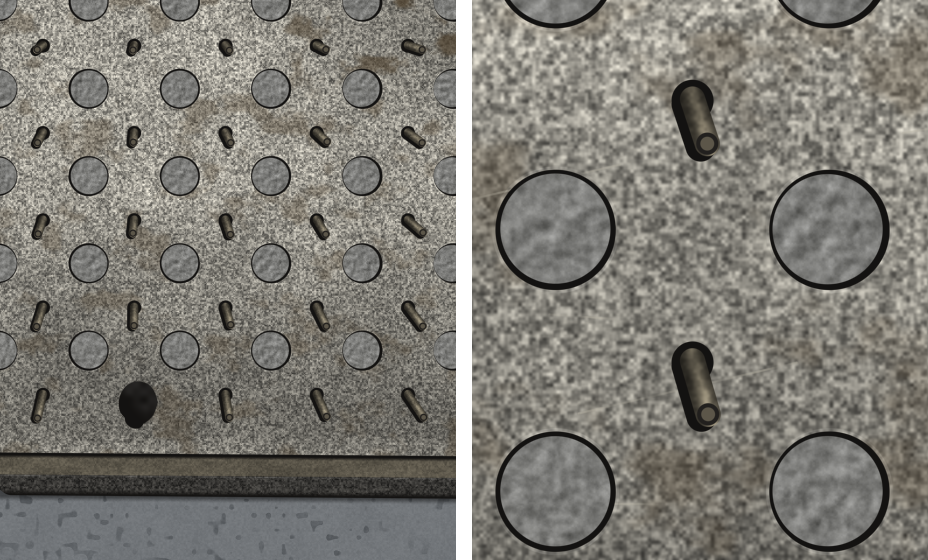
Left: the whole. Right: its middle third, enlarged.
Reproduce this pattern procedurally as a Shadertoy shader.

```glsl
// Worn steel plate with round holes, leaning pins, one empty socket and a rim over a grey floor.

const vec2  PITCH        = vec2(0.1630, 0.1558);  // hole spacing, in canvas heights
const vec2  HOLE_ORIGIN  = vec2(0.1582, 0.3740);  // lowest full hole at the left
const float HOLE_RADIUS  = 0.0358;
const float FACE_RADIUS  = 0.0328;
const float PIN_RADIUS   = 0.0075;
const vec2  EMPTY_SOCKET = vec2(1.0, 0.0);        // column and row without a pin
const float PLATE_EDGE   = 0.1920;
const float RIM_FOLD     = 0.1530;
const float RIM_BOTTOM   = 0.1160;
const float GRAIN        = 0.62;
const int   SCRATCHES    = 26;

const vec3 STEEL  = vec3(1.02, 1.00, 0.94);
const vec3 RUST   = vec3(0.30, 0.25, 0.18);
const vec3 BLACK  = vec3(0.075, 0.070, 0.065);
const vec3 FACE   = vec3(0.485, 0.485, 0.475);
const vec3 PIN    = vec3(0.50, 0.47, 0.40);
const vec3 LEDGE  = vec3(0.34, 0.32, 0.275);
const vec3 RIM    = vec3(0.215, 0.210, 0.200);
const vec3 FLOOR  = vec3(0.445, 0.460, 0.475);

float hash(vec2 p) {
    vec3 q = fract(p.xyx * 0.1031);
    q += dot(q, q.yzx + 33.33);
    return fract((q.x + q.y) * q.z);
}

float noise(vec2 p) {
    vec2 i = floor(p), f = fract(p);
    f = f * f * (3.0 - 2.0 * f);
    return mix(mix(hash(i), hash(i + vec2(1, 0)), f.x),
               mix(hash(i + vec2(0, 1)), hash(i + vec2(1, 1)), f.x), f.y);
}

float fbm(vec2 p) {
    float sum = 0.0, amp = 0.5;
    for (int i = 0; i < 4; i++) { sum += amp * noise(p); p = p * 2.03 + 17.0; amp *= 0.5; }
    return sum;
}

float fill(float d) { float w = 0.8 / iResolution.y; return smoothstep(w, -w, d); }

float capsule(vec2 p, vec2 axis, float r) {
    return length(p - axis * clamp(dot(p, axis) / dot(axis, axis), 0.0, 1.0)) - r;
}

vec3 plate(vec2 p, float grain) {
    float light = mix(0.40, 0.60, smoothstep(0.20, 0.72, p.y));
    light -= 0.13 * smoothstep(0.40, 0.85, p.x) * smoothstep(0.65, 1.0, p.y);
    light += 0.07 * smoothstep(0.23, 0.195, p.y);
    light += 0.16 * (fbm(p * 9.0) - 0.47);
    vec3 col = STEEL * light * (1.0 + GRAIN * 1.8 * grain);
    float corner = smoothstep(0.35, 0.75, p.x) * smoothstep(0.70, 1.0, p.y);
    float stain = smoothstep(0.50, 0.72, fbm(p * vec2(21.0, 26.0) + 5.0));
    col = mix(col, RUST, stain * (0.35 + 0.45 * corner));
    // Scratches gather in the lower half and along the edge.
    for (int i = 0; i < SCRATCHES; i++) {
        float k = float(i);
        vec2 a = vec2(hash(vec2(k, 1.0)) * 0.9 - 0.05, 0.21 + 0.38 * pow(hash(vec2(k, 2.0)), 1.3));
        float slope = hash(vec2(k, 3.0)) * 0.7 - 0.2;
        vec2 axis = (0.02 + 0.13 * hash(vec2(k, 4.0))) * vec2(1.0, slope * slope * sign(slope) * 2.0);
        float worn = 0.5 * noise(p * 90.0 + k);
        col = mix(col, vec3(0.72, 0.70, 0.64), fill(capsule(p - a, axis, 0.0006)) * worn);
    }
    return col;
}

vec3 drawHole(vec3 col, vec2 p, float grain) {
    vec2 id = max(round((p - HOLE_ORIGIN) / PITCH), vec2(-1.0, 0.0));
    vec2 centre = HOLE_ORIGIN + id * PITCH;
    vec2 q = p - centre;
    vec2 parallax = vec2((0.30 - centre.x) * 0.006, 0.0012 * (hash(id + 7.0) - 0.3));
    float d = length(q);
    col += 0.10 * fill(abs(d - HOLE_RADIUS - 0.001) - 0.001) * noise(p * 70.0);
    col = mix(col, BLACK, fill(d - HOLE_RADIUS));
    float relief = fbm(p * 130.0) - fbm(p * 130.0 + vec2(-0.5, 0.6));
    vec3 face = FACE + 0.30 * relief + 0.10 * grain + 0.05 * (fbm(p * 30.0) - 0.5);
    return mix(col, face, fill(length(q - parallax) - FACE_RADIUS));
}

vec3 drawPin(vec3 col, vec2 p, float grain) {
    vec2 origin = HOLE_ORIGIN - 0.5 * PITCH;
    vec2 id = max(round((p - origin) / PITCH), vec2(0.0));
    vec2 q = p - origin - id * PITCH;
    if (id == EMPTY_SOCKET) {
        q -= vec2(0.007, -0.016);
        float d = min(length(q * vec2(1.0, 0.88)) - 0.034, length(q + vec2(0.006, 0.026)) - 0.019);
        vec3 pit = BLACK + 0.09 * noise(p * 70.0) * smoothstep(-0.03, 0.02, q.y + q.x);
        return mix(col, pit, fill(d + 0.003 * (noise(p * 60.0) - 0.5)));
    }
    // Perspective lean: sideways by column, longer toward the bottom row.
    vec2 axis = vec2(-0.010 + 0.009 * id.x, -0.041 + 0.0080 * id.y);
    axis += 0.004 * (vec2(hash(id + 31.0), hash(id + 47.0)) - 0.5);
    float shadow = min(length(q - vec2(0.0, -0.001)) - 0.0125,
                       capsule(q + vec2(0.0035, 0.003), axis * 0.95, PIN_RADIUS + 0.0015));
    col = mix(col, BLACK, fill(shadow));
    vec2 dir = normalize(axis);
    float across = dot(q, vec2(-dir.y, dir.x)) / PIN_RADIUS;
    float shade = 0.45 + 0.75 * exp(-3.0 * (across - 0.15) * (across - 0.15));
    shade *= 0.65 + 0.35 * smoothstep(0.0, length(axis), dot(q, dir));
    col = mix(col, PIN * shade * (1.0 + 0.5 * grain), fill(capsule(q, axis, PIN_RADIUS)));
    float tip = length(q - axis);
    col = mix(col, BLACK * 1.8, fill(tip - PIN_RADIUS * 0.88));
    return mix(col, PIN * 0.72, fill(tip - PIN_RADIUS * 0.55));
}

void mainImage(out vec4 fragColor, in vec2 fragCoord) {
    vec2 p = fragCoord / iResolution.y;
    float grain = 0.6 * noise(p * 270.0) + 0.4 * noise(p * 480.0 + 9.0) - 0.5;
    vec3 col = drawPin(drawHole(plate(p, grain), p, grain), p, grain);

    // Step below the plate, its rounded front and the floor.
    float y = p.y + 0.008 * p.x;
    vec3 ledge = LEDGE * (1.0 + 0.45 * grain + 0.5 * (fbm(p * vec2(12.0, 40.0)) - 0.45));
    ledge = mix(BLACK, ledge, smoothstep(PLATE_EDGE - 0.003, PLATE_EDGE - 0.011, y));
    col = mix(col, ledge, fill(y - PLATE_EDGE));
    vec3 rim = RIM * (1.0 + 1.3 * grain) + 0.14 * fill(abs(y - RIM_FOLD + 0.002) - 0.001) * noise(p * 60.0);
    rim = mix(BLACK, rim, smoothstep(RIM_BOTTOM, RIM_BOTTOM + 0.012, y));
    col = mix(col, rim, fill(y - RIM_FOLD));
    float corner = 0.010 * pow(max(1.0 - p.x / 0.02, 0.0), 2.0);
    vec3 ground = FLOOR + 0.06 * grain + 0.04 * (fbm(p * 14.0) - 0.5);
    ground -= 0.12 * smoothstep(0.74, 0.86, noise(p * 75.0)) * noise(p * 20.0);
    ground *= mix(1.0, 0.55, smoothstep(RIM_BOTTOM - 0.012, RIM_BOTTOM, y));
    col = mix(col, ground, fill(y - RIM_BOTTOM - corner));

    fragColor = vec4(clamp(col, 0.0, 1.0), 1.0);
}
```
